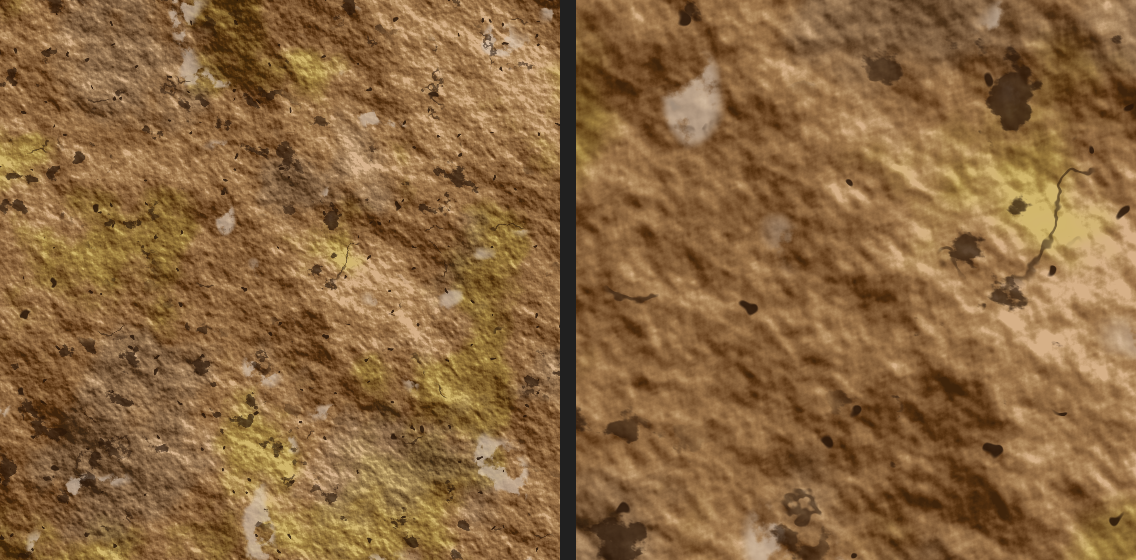
Left: the whole. Right: its middle third, enlarged.
Write a three.js fragment shader that draws this texture.

```glsl
// Weathered sandstone: a fractal height field stretched along a falling diagonal
// is lit from the upper right. Broad light and shade, moss, pale mineral flecks,
// ragged crevices, pits and short cracks are layered over a brown colour ramp.
varying vec2 vUv;

const vec3 UMBER = vec3(0.33, 0.19, 0.06);
const vec3 BROWN = vec3(0.44, 0.29, 0.15);
const vec3 OCHRE = vec3(0.53, 0.38, 0.23);
const vec3 TAN = vec3(0.62, 0.46, 0.29);
const vec3 SAND = vec3(0.71, 0.56, 0.38);
const vec3 CREAM = vec3(0.84, 0.69, 0.53);
const vec3 HOLLOW = vec3(0.15, 0.08, 0.03);
const vec3 CHALK = vec3(0.84, 0.77, 0.70);
const vec3 MOSS_TINT = vec3(0.98, 1.04, 0.80);
const vec2 LIGHT_DIR = vec2(0.52, 0.85);
const float GRAIN_ANGLE = 0.6;

float hash(vec2 p) {
  return fract(sin(dot(p, vec2(127.1, 311.7))) * 43758.5453);
}

vec2 turn(vec2 p, float angle) {
  float c = cos(angle), s = sin(angle);
  return vec2(c * p.x - s * p.y, s * p.x + c * p.y);
}

float noise(vec2 p) {
  vec2 i = floor(p), f = fract(p);
  f = f * f * (3.0 - 2.0 * f);
  float low = mix(hash(i), hash(i + vec2(1.0, 0.0)), f.x);
  float high = mix(hash(i + vec2(0.0, 1.0)), hash(i + 1.0), f.x);
  return mix(low, high, f.y);
}

float fbm(vec2 p) {
  float sum = 0.0, amp = 0.5;
  for (int i = 0; i < 6; i++) {
    sum += amp * noise(p);
    p = turn(p, 0.7) * 2.03 + 17.3;
    amp *= 0.5;
  }
  return sum;
}

// Rock height: stretched bulges, crisp broken ledges and even fine crumbs
float height(vec2 p) {
  vec2 q = turn(p, GRAIN_ANGLE) * vec2(0.72, 1.0);
  float bulge = fbm(q * 6.0 + 3.1);
  float ledge = smoothstep(0.46, 0.51, fbm(q * 5.0 + 41.0));
  float crumbs = fbm(p * 42.0 + 71.0);
  return 0.8 * bulge + 0.02 * ledge + 0.09 * crumbs;
}

float softBlob(vec2 p, vec2 centre, vec2 size, float angle) {
  vec2 d = turn(p - centre, angle) / size;
  return exp(-dot(d, d));
}

// Broad bulges and hollows of the rock face
float broadTone(vec2 p) {
  float cliff = 1.0 - smoothstep(-0.01, 0.025, dot(p - vec2(0.54, 0.82), vec2(0.76, 0.65)));
  float tone = 0.26 * softBlob(p, vec2(0.78, 0.77), vec2(0.30, 0.13), 0.2);
  tone += 0.27 * softBlob(p, vec2(0.20, 0.71), vec2(0.27, 0.05), 0.2);
  tone += 0.16 * softBlob(p, vec2(0.62, 0.46), vec2(0.15, 0.05), 0.4);
  tone += 0.12 * softBlob(p, vec2(0.33, 0.25), vec2(0.20, 0.15), 0.9);
  tone -= 0.32 * softBlob(p, vec2(0.48, 0.84), vec2(0.25, 0.10), 0.86) * cliff;
  tone -= 0.22 * softBlob(p, vec2(0.28, 0.53), vec2(0.25, 0.10), 0.6);
  tone -= 0.14 * softBlob(p, vec2(0.86, 0.58), vec2(0.20, 0.08), 0.2);
  tone -= 0.14 * softBlob(p, vec2(0.08, 0.14), vec2(0.18, 0.12), 0.7);
  return tone + 0.42 * (noise(turn(p, GRAIN_ANGLE) * vec2(4.0, 8.0)) - 0.5);
}

vec3 rockRamp(float tone) {
  float x = tone * 5.0;
  vec3 c = mix(UMBER * 0.75, UMBER, clamp(x + 1.0, 0.0, 1.0));
  c = mix(c, BROWN, clamp(x, 0.0, 1.0));
  c = mix(c, OCHRE, clamp(x - 1.0, 0.0, 1.0));
  c = mix(c, TAN, clamp(x - 2.0, 0.0, 1.0));
  c = mix(c, SAND, clamp(x - 3.0, 0.0, 1.0));
  return mix(c, CREAM, clamp(x - 4.0, 0.0, 1.0));
}

// Scattered oval holes, one candidate per grid cell
float pits(vec2 p, float cells, float share, float radius) {
  vec2 g = p * cells, id = floor(g);
  vec2 centre = 0.3 + 0.4 * vec2(hash(id + 5.3), hash(id + 9.7));
  vec2 d = turn(fract(g) - centre, 6.28 * hash(id + 2.1)) * vec2(0.8, 1.2);
  float r = radius * (0.5 + 0.5 * hash(id + 13.9));
  float hole = 1.0 - smoothstep(r * 0.65, r * 1.2, length(d));
  return hole * step(hash(id + 21.4), share);
}

// Ragged crevices where a fine field dips low, inside gated areas
float crevices(vec2 p) {
  float gate = smoothstep(0.40, 0.65, noise(p * 9.0 + 15.0));
  float dip = fbm(turn(p, 0.3) * vec2(26.0, 36.0) + 90.0);
  return gate * (1.0 - smoothstep(0.26, 0.31, dip));
}

// Thin short lines along one level of a noise field
float cracks(vec2 p) {
  float line = abs(fbm(p * 11.0 + 60.0) - 0.47);
  float gate = smoothstep(0.74, 0.84, noise(p * 27.0 + 31.0));
  return gate * (1.0 - smoothstep(0.004, 0.016, line));
}

void main() {
  vec2 p = vUv;
  vec2 wobble = vec2(fbm(p * 9.0 + 11.0), fbm(p * 9.0 + 27.0)) - 0.5;
  vec2 jitter = vec2(noise(p * 130.0), noise(p * 130.0 + 50.0)) - 0.5;

  // Relief lighting and sandy grain
  float reach = 0.0026;
  float slope = (height(p) - height(p + LIGHT_DIR * reach)) / reach;
  float grain = noise(p * 230.0) + noise(turn(p, 0.5) * 130.0) - 1.0;
  float tone = 0.48 + broadTone(p + 0.16 * wobble) + 0.075 * slope + 0.17 * grain;
  vec3 colour = rockRamp(tone);

  // Moss, greyish dust and chalky flecks
  float moss = smoothstep(0.52, 0.68, fbm(p * 7.0 + 7.0));
  colour *= mix(vec3(1.0), MOSS_TINT, moss);
  float dust = smoothstep(0.54, 0.70, fbm(p * 6.0 + 83.0));
  float grey = dot(colour, vec3(0.3, 0.59, 0.11));
  colour = mix(colour, grey * vec3(1.2, 1.02, 0.84), 0.35 * dust);
  float fleck = smoothstep(0.76, 0.88, noise((p + 0.06 * wobble) * 15.0 + 19.0));
  fleck *= smoothstep(0.48, 0.59, fbm(p * 38.0));
  colour = mix(colour, CHALK, 0.65 * fleck);

  // Holes, crevices and cracks
  vec2 ragged = p + 0.007 * jitter;
  float hollow = max(pits(ragged, 15.0, 0.08, 0.12), pits(ragged + 0.37, 50.0, 0.06, 0.19));
  hollow = max(hollow, 0.8 * crevices(p));
  hollow = max(hollow, 0.65 * cracks(p));
  colour = mix(colour, HOLLOW, 0.85 * hollow);

  gl_FragColor = vec4(colour, 1.0);
}
```
